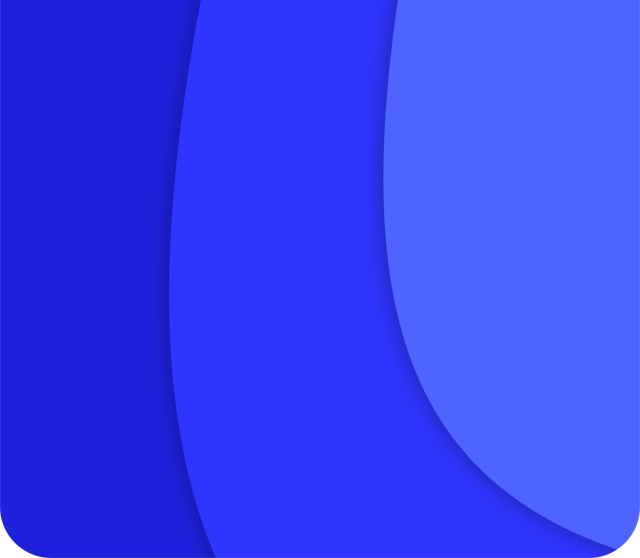
Reproduce this background procedurally as a Shadertoy shader.

```glsl
// Layered blue panels with curved edges, soft shadows and rounded lower corners.

vec2 cubicBezier(vec2 a, vec2 b, vec2 c, vec2 d, float t) {
    float s = 1.0 - t;
    return s * s * s * a + 3.0 * s * s * t * b + 3.0 * s * t * t * c + t * t * t * d;
}

// Signed distance to a downward curve, positive on its right side
float curveDistance(vec2 p, vec2 a, vec2 b, vec2 c, vec2 d) {
    const int STEPS = 40;
    float nearest = 1e5, side = 1.0;
    vec2 start = a;
    for (int i = 1; i <= STEPS; i++) {
        vec2 end = cubicBezier(a, b, c, d, float(i) / float(STEPS));
        vec2 along = end - start, q = p - start;
        float h = clamp(dot(q, along) / dot(along, along), 0.0, 1.0);
        float dist = length(q - along * h);
        if (dist < nearest) {
            nearest = dist;
            side = along.x * q.y - along.y * q.x < 0.0 ? -1.0 : 1.0;
        }
        start = end;
    }
    return side * nearest;
}

float closer(float a, float b) {
    return abs(a) < abs(b) ? a : b;
}

// Lay a panel over the base, with a shadow falling outside its edge
vec3 addPanel(vec3 base, vec3 panel, float dist, float pixel) {
    float fall = max(-dist, 0.0) / 0.026;
    base *= 1.0 - 0.17 * exp(-fall * fall - 0.6 * fall);
    return mix(base, panel, smoothstep(-0.75 * pixel, 0.75 * pixel, dist));
}

void mainImage(out vec4 fragColor, in vec2 fragCoord) {
    float pixel = 1.0 / iResolution.y;
    vec2 p = fragCoord * pixel;
    float width = iResolution.x * pixel;

    // Edge of the middle panel
    float middleEdge = closer(
        curveDistance(p, vec2(0.360, 1.0), vec2(0.327, 0.828), vec2(0.303, 0.642), vec2(0.303, 0.470)),
        curveDistance(p, vec2(0.303, 0.470), vec2(0.303, 0.291), vec2(0.331, 0.127), vec2(0.387, 0.0)));

    // Edge of the right panel
    float rightEdge = closer(
        curveDistance(p, vec2(0.713, 1.0), vec2(0.696, 0.881), vec2(0.687, 0.776), vec2(0.687, 0.679)),
        curveDistance(p, vec2(0.687, 0.679), vec2(0.687, 0.291), vec2(0.839, 0.087), vec2(1.164, -0.003)));

    vec3 color = vec3(0.118, 0.129, 0.863);
    color = addPanel(color, vec3(0.180, 0.208, 1.0), middleEdge, pixel);
    color = addPanel(color, vec3(0.310, 0.388, 1.0), rightEdge, pixel);

    // White outside the rounded lower corners
    float radius = 0.092;
    vec2 corner = max(vec2(abs(p.x - 0.5 * width) - 0.5 * width + radius, radius - p.y), 0.0);
    float outside = length(corner) - radius;
    color = mix(color, vec3(1.0), smoothstep(-0.75 * pixel, 0.75 * pixel, outside));

    fragColor = vec4(color, 1.0);
}
```
